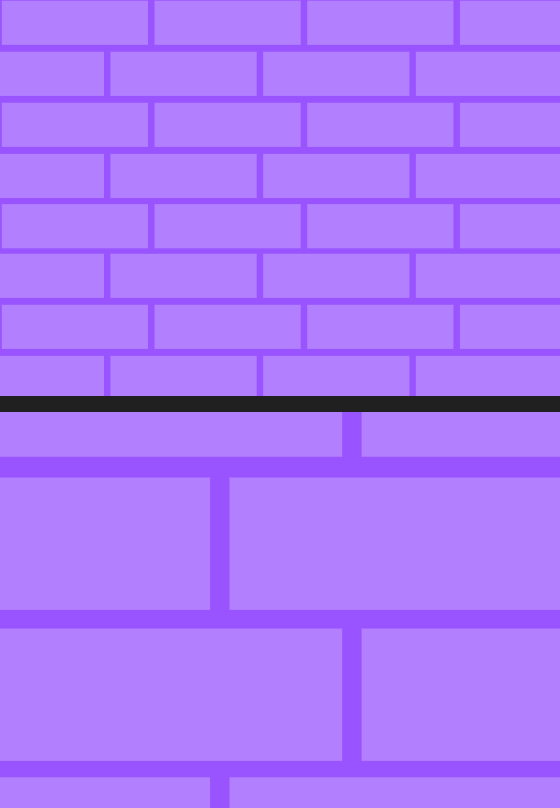
Top, the full canvas; bottom, a detail of the centre.
Write a WebGL 2 fragment shader that draws this pattern.

```glsl
#version 300 es
precision highp float;
// Flat two-tone brick wall in running bond: each pixel is folded into one
// brick cell, and a box distance separates brick from mortar. Two bed
// joints are slightly thinner, which lifts the courses below them.

uniform vec2 u_resolution;
out vec4 outColor;

// Lengths are fractions of the canvas height.
const vec2 PITCH = vec2(0.3856, 0.1289);  // brick plus joint
const vec2 BRICK = vec2(0.3692, 0.1114);  // brick face
const vec2 ORIGIN = vec2(0.0046, 0.0018); // top left corner of the first brick
const float BOND_SHIFT = 0.2744;          // sideways shift of odd courses
const vec2 THIN_COURSE = vec2(4.0, 5.0);  // courses below the thin joints
const vec2 THINNING = vec2(0.0018, 0.0037); // height lost by those joints

const vec3 BRICK_COLOR = vec3(0.70, 0.50, 1.0);
const vec3 MORTAR_COLOR = vec3(0.60, 0.33, 1.0);

// Restores the regular pitch below a thinned joint, cutting at its middle.
float undoThinning(float depth, float course, float loss) {
    float jointMiddle = course * PITCH.y - 0.5 * (PITCH.y - BRICK.y + loss);
    return depth + loss * step(jointMiddle, depth);
}

// Signed distance to an axis-aligned box with square corners.
float boxDistance(vec2 p, vec2 halfSize) {
    vec2 d = abs(p) - halfSize;
    return max(d.x, d.y);
}

void main() {
    float pixel = 1.0 / u_resolution.y;
    vec2 p = gl_FragCoord.xy * pixel;

    // Measure downward from the top of the first course.
    p = vec2(p.x, 1.0 - p.y) - ORIGIN;
    p.y = undoThinning(p.y, THIN_COURSE.x, THINNING.x);
    p.y = undoThinning(p.y, THIN_COURSE.y, THINNING.y);

    // Fold into a cell centred on its brick, with alternate courses shifted.
    p += 0.5 * (PITCH - BRICK);
    float course = floor(p.y / PITCH.y);
    p.x -= BOND_SHIFT * mod(course, 2.0);
    vec2 local = (fract(p / PITCH) - 0.5) * PITCH;

    // Blend over one pixel at the brick edge.
    float edge = boxDistance(local, 0.5 * BRICK);
    float brickMask = clamp(0.5 - edge / pixel, 0.0, 1.0);
    outColor = vec4(mix(MORTAR_COLOR, BRICK_COLOR, brickMask), 1.0);
}
```
